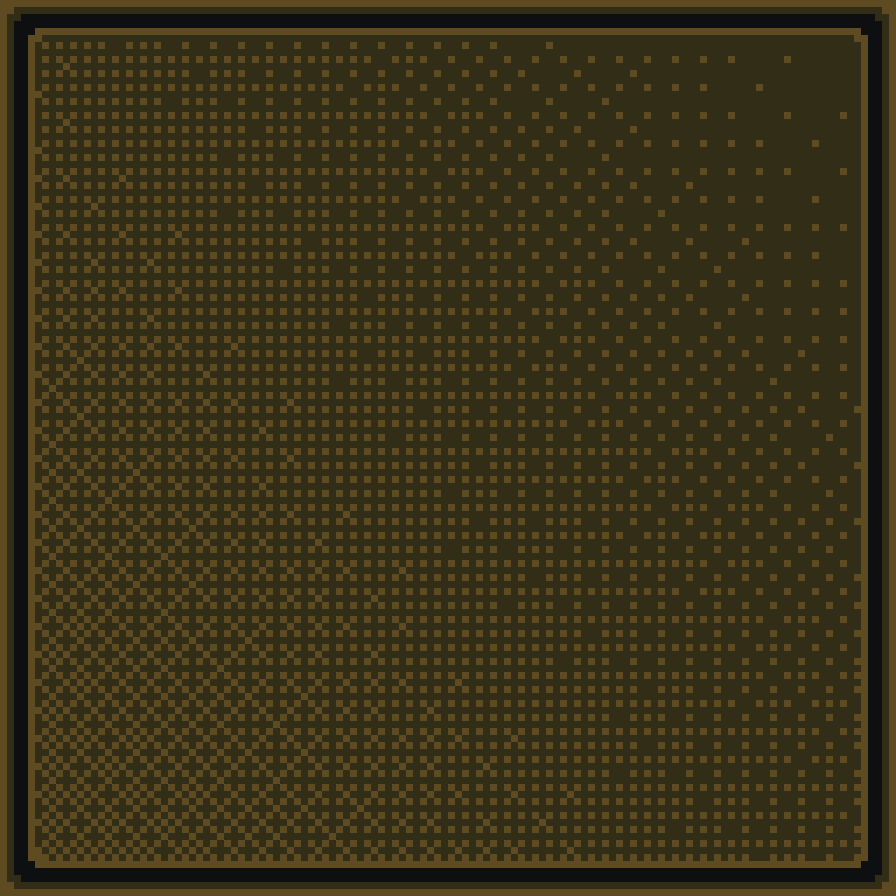
A WebGL 1 fragment shader for this pattern:

```glsl
precision highp float;

uniform vec2 u_resolution;

const float GRID = 128.0;
const vec3 OLIVE = vec3(0.196, 0.176, 0.09);
const vec3 BRONZE = vec3(0.37, 0.295, 0.13);
const vec3 INK = vec3(0.05, 0.06, 0.065);

// Ordered 8x8 dither threshold in 0..1, built from nested 2x2 blocks
float bayer8(vec2 cell) {
  float threshold = 0.0;
  float weight = 0.25;
  for (int i = 0; i < 3; i++) {
    vec2 bit = mod(cell, 2.0);
    threshold += weight * mod(2.0 * bit.x + 3.0 * bit.y, 4.0);
    cell = floor(cell * 0.5);
    weight *= 0.25;
  }
  return threshold;
}

// Diagonal ramp, densest at the lower left
vec3 ditheredPanel(vec2 cell) {
  vec2 center = (cell + 0.5) / GRID;
  float density = 0.464 - 0.299 * center.x - 0.206 * center.y;
  vec2 fromTop = vec2(cell.x, GRID - 1.0 - cell.y);
  return bayer8(fromTop) < density ? BRONZE : OLIVE;
}

// Nested square rings, each with its corner cell notched
vec3 framedPanel(vec2 uv) {
  vec2 cell = floor(uv * GRID);
  vec2 edge = min(cell, GRID - 1.0 - cell);
  float notch = 1.0 - step(0.5, abs(edge.x - edge.y));
  float ring = min(edge.x, edge.y) - notch;
  if (ring < 0.5) return BRONZE;
  if (ring < 1.5) return OLIVE;
  if (ring < 3.5) return INK;
  if (ring < 4.5) return BRONZE;
  return ditheredPanel(cell);
}

void main() {
  // Four samples per pixel soften cell edges at any canvas size
  vec3 color = vec3(0.0);
  for (int i = 0; i < 4; i++) {
    float n = float(i);
    vec2 offset = vec2(mod(n, 2.0), floor(n * 0.5)) * 0.5 - 0.25;
    color += framedPanel((gl_FragCoord.xy + offset) / u_resolution);
  }
  gl_FragColor = vec4(color * 0.25, 1.0);
}
```
